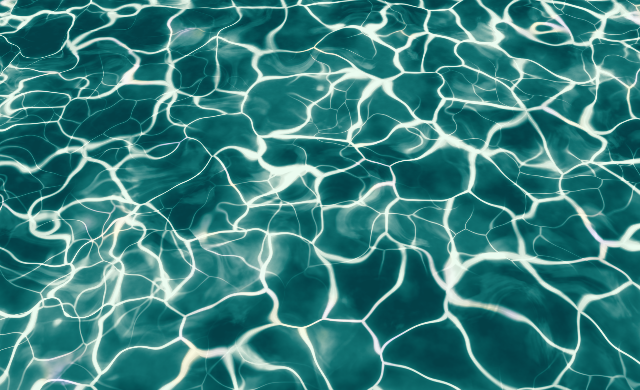
A Shadertoy shader for this texture:

```glsl
// Sunlit teal pool water: a perspective web of bright caustic lines over dark cells.
#define HORIZON 2.6        // height at which the surface would vanish
#define SPREAD vec2(13.0, 36.0) // cells across and in depth
#define WARP 0.85          // bending of the light lines
#define LINE_WIDTH 0.030   // thinnest main lines, in cells
#define BLOT_WIDTH 0.150   // extra width where light pools
#define CORE 0.76          // strength of the main lines
#define GLOW 0.43          // strength of the soft skirts
#define FINE 0.52          // strength of the fine second web
#define VEIL 0.30          // strength of the misty sheets
#define DEPTH_TONE 0.36    // tone range inside the cells

vec2 hash22(vec2 p) {
    vec3 h = fract(p.xyx * vec3(0.1031, 0.1030, 0.0973));
    h += dot(h, h.yzx + 33.33);
    return fract((h.xx + h.yz) * h.zy);
}

float noise(vec2 p) {
    vec2 i = floor(p), f = fract(p);
    vec2 u = f * f * f * (f * (f * 6.0 - 15.0) + 10.0);
    float a = mix(hash22(i).x, hash22(i + vec2(1, 0)).x, u.x);
    float b = mix(hash22(i + vec2(0, 1)).x, hash22(i + vec2(1, 1)).x, u.x);
    return mix(a, b, u.y);
}

float fbm(vec2 p) {
    float sum = 0.0, amp = 0.53;
    for (int i = 0; i < 4; i++) {
        sum += amp * noise(p);
        p = mat2(1.6, 1.2, -1.2, 1.6) * p + 7.3;
        amp *= 0.5;
    }
    return sum;
}

// Smooth sideways push, as from waves above
vec2 sway(vec2 p) {
    return vec2(noise(p), noise(p + vec2(31.7, 17.3))) - 0.5;
}

// Gap between the two nearest cell centres: zero on the web, wide at junctions
float webGap(vec2 p) {
    vec2 cell = floor(p), f = fract(p);
    float near = 9.0, next = 9.0;
    for (int y = -1; y <= 1; y++)
    for (int x = -1; x <= 1; x++) {
        vec2 o = vec2(x, y);
        float d = length(o + 0.08 + 0.84 * hash22(cell + o + 50.0) - f);
        next = min(next, max(near, d));
        near = min(near, d);
    }
    return next - near;
}

float lineMask(float gap, float width, float blur) {
    return 1.0 - smoothstep(width * 0.5 - blur, width * 1.5 + blur, gap);
}

// Dark water to white light, in equal steps
vec3 waterRamp(float light) {
    vec3 tones[6] = vec3[6](
        vec3(0.01, 0.25, 0.28), vec3(0.02, 0.35, 0.36), vec3(0.07, 0.45, 0.45),
        vec3(0.30, 0.58, 0.57), vec3(0.56, 0.73, 0.69), vec3(0.83, 0.90, 0.85));
    vec3 col = tones[0];
    for (int i = 1; i < 6; i++)
        col = mix(col, tones[i], clamp(light * 5.0 - float(i - 1), 0.0, 1.0));
    return col + 0.09 * smoothstep(1.0, 1.4, light);
}

void mainImage(out vec4 fragColor, in vec2 fragCoord) {
    vec2 uv = fragCoord / iResolution.y;
    float away = 1.0 / (HORIZON - uv.y);
    vec2 q = vec2(uv.x - 0.82, 1.0) * SPREAD * away + vec2(20.0, 0.0);
    float blur = 0.6 * SPREAD.y * away * away / iResolution.y;

    // Choppier water toward the left
    float chop = smoothstep(0.65, 0.05, uv.x + 0.4 * (noise(q * 0.7) - 0.5));

    // Main web, bent at two scales
    vec2 p = q + WARP * sway(q * 0.9) + (0.26 + 0.3 * chop) * sway(q * 2.3 + 9.0);
    float gap = webGap(p);
    float width = LINE_WIDTH + BLOT_WIDTH * pow(noise(q * 0.9 + 40.0), 3.0);
    float core = lineMask(gap, width, blur) * mix(0.55, 1.05, noise(q * 1.3 + 70.0));
    float glow = exp(-gap / 0.13) * mix(0.6, 1.4, noise(p * 2.0 + 5.0));

    // Fine web, fading in and out
    vec2 r = q * 1.45 + 1.2 * sway(q * 1.1 + 60.0) + 0.35 * sway(q * 3.1);
    float fineGap = webGap(r + 13.0);
    float gate = smoothstep(0.35, 0.75, noise(q * 0.8 + 23.0) + 0.2 * chop);
    float fine = (0.7 * lineMask(fineGap, 0.035, blur * 1.45)
               + 0.3 * exp(-fineGap / 0.12)) * gate;

    // Curling glints on choppy water
    float level = abs(noise(q * vec2(1.5, 1.9) + 1.6 * sway(q * 1.7 + 3.0)) - 0.5);
    float curl = lineMask(level, 0.025, blur) * chop * noise(q * 1.4 + 90.0);

    // Misty sheets and the mottled floor
    float mist = smoothstep(0.50, 0.78, fbm(p * vec2(1.6, 2.0) + 2.0 * sway(q * 1.5)));
    float floorTone = smoothstep(0.33, 0.73, fbm(q * 0.9 + 80.0));
    float grain = fbm(q * 9.0) - 0.5;

    float light = DEPTH_TONE * floorTone + CORE * core + GLOW * glow
                + FINE * fine + 0.7 * curl + VEIL * mist + 0.12 * grain;
    vec3 col = waterRamp(light);

    // Faint prismatic tint on a few bright spots
    float prism = smoothstep(0.72, 0.9, noise(q * 1.2 + 120.0)) * smoothstep(0.5, 0.8, light);
    col += prism * 0.1 * mix(vec3(0.2, -0.5, 1.0), vec3(0.8, 0.1, -0.8), noise(q * 3.0));

    fragColor = vec4(clamp(col, 0.0, 1.0), 1.0);
}
```
